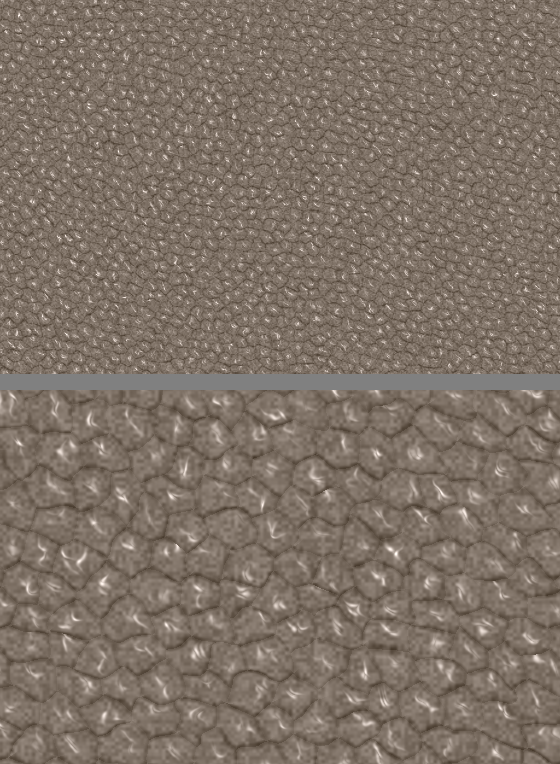
Top: the whole. Bottom: its middle third, enlarged.
Write a Shadertoy shader that draws this texture.

```glsl
const vec3 LEATHER = vec3(0.506, 0.455, 0.410);
const vec3 TINT = vec3(1.0, 1.0, 1.03);      // colour shift per unit of tone
const vec2 PEBBLES = vec2(26.0, 36.0);       // pebbles per canvas height
const vec2 STRETCH = vec2(1.25, 1.0);        // metric that points the pebble ends
const vec2 LIGHT = vec2(-0.45, 0.89);
const float SLANT = 0.21;                    // rows sink to the right
const float BEND = 0.055;
const float JITTER = 0.54;
const float CREASE_WIDTH = 0.15;
const float CREASE_DEPTH = 0.115;
const float SLOPE_SHADE = 0.035;
const float DOME_LIFT = 0.01;
const float SHEEN = 0.075;
const float HALO = 0.05;
const float GLINT = 0.47;
const float GLINT_ANGLE = -0.85;
const float RAGGED = 0.16;
const float FINE_GRAIN = 0.15;
const float COARSE_GRAIN = 0.045;

float hash(vec2 p) {
    return fract(sin(dot(p, vec2(127.1, 311.7))) * 43758.5453);
}

vec2 hash2(vec2 p) {
    return vec2(hash(p), hash(p + 57.3));
}

float noise(vec2 p) {
    vec2 i = floor(p), f = fract(p);
    f = f * f * (3.0 - 2.0 * f);
    return mix(mix(hash(i), hash(i + vec2(1, 0)), f.x),
               mix(hash(i + vec2(0, 1)), hash(i + vec2(1, 1)), f.x), f.y);
}

vec2 noise2(vec2 p) {
    return vec2(noise(p), noise(p + 36.0)) - 0.5;
}

// Jittered seed of a cell; odd rows are staggered by half a cell
vec2 seedOf(vec2 cell) {
    vec2 stagger = vec2(0.5 * mod(cell.y, 2.0), 0.0);
    return cell + stagger + 0.5 + JITTER * (hash2(cell) - 0.5);
}

// Finds the pebble at p: vector to its seed, its cell, border distance and normal
float pebble(vec2 p, out vec2 toSeed, out vec2 id, out vec2 normal) {
    vec2 base = floor(p);
    float nearest = 1e3;
    for (int y = -2; y <= 2; y++)
    for (int x = -2; x <= 2; x++) {
        vec2 cell = base + vec2(x, y);
        vec2 r = (seedOf(cell) - p) * STRETCH;
        if (dot(r, r) < nearest) {
            nearest = dot(r, r);
            toSeed = r;
            id = cell;
        }
    }
    float border = 1e3;
    normal = vec2(0.0, 1.0);
    for (int y = -2; y <= 2; y++)
    for (int x = -2; x <= 2; x++) {
        if (x == 0 && y == 0) continue;
        vec2 r = (seedOf(id + vec2(x, y)) - p) * STRETCH;
        vec2 n = normalize(r - toSeed);
        float d = dot(0.5 * (r + toSeed), n);
        if (d < border) {
            border = d;
            normal = n;
        }
    }
    toSeed /= STRETCH;
    return border;
}

// Short curved reflections near the crown of a pebble
float glints(vec2 q, vec2 id) {
    float sum = 0.0;
    for (int i = 0; i < 3; i++) {
        vec2 key = id + 19.7 * float(i + 1);
        vec2 a = q - 0.42 * (hash2(key) - 0.5);
        float angle = GLINT_ANGLE + 1.5 * (hash(key + 3.1) - 0.5);
        float c = cos(angle), s = sin(angle);
        a = vec2(c * a.x + s * a.y, c * a.y - s * a.x);
        a.y -= 1.6 * a.x * a.x;
        a /= vec2(0.17, 0.068);
        sum = max(sum, exp(-dot(a, a)) * mix(0.25, 1.0, hash(key + 8.9)));
    }
    return sum;
}

void mainImage(out vec4 fragColor, in vec2 fragCoord) {
    vec2 uv = fragCoord / iResolution.y;

    // Bent, slanted rows with ragged borders
    vec2 bent = uv + vec2(0.0, SLANT * uv.x) + BEND * noise2(uv * 2.2);
    vec2 p = bent * PEBBLES;
    p += 0.26 * noise2(p * 2.2 + 7.0);

    vec2 toSeed, id, normal;
    float border = pebble(p, toSeed, id, normal);
    vec2 q = -toSeed * vec2(PEBBLES.y / PEBBLES.x, 1.0) - vec2(0.04, 0.08);
    q += RAGGED * noise2(uv * 125.0 + 3.0);

    // Relief: low domes, lit slopes and thin broken creases
    float tone = DOME_LIFT * smoothstep(0.05, 0.4, border);
    tone += SLOPE_SHADE * dot(normal, LIGHT) * (1.0 - smoothstep(0.0, 0.3, border));
    float crease = 1.0 - smoothstep(0.01, CREASE_WIDTH, border);
    crease *= mix(0.5, 1.0, abs(normal.y)) * mix(0.4, 1.25, noise(p * 1.9 + 11.0));
    tone -= CREASE_DEPTH * crease;

    // Gloss fades a little to the right; a dim halo sets off each crown
    float gloss = mix(1.06, 0.92, uv.x * iResolution.y / iResolution.x);
    gloss *= mix(0.9, 1.1, noise(uv * 3.7 + 5.0)) * mix(0.6, 1.08, hash(id + 4.4));
    float breakup = mix(0.2, 1.4, noise(uv * 290.0 + 17.0));
    float crown = dot(q, q);
    tone += gloss * (breakup * SHEEN * exp(-crown / 0.06) - HALO * exp(-crown / 0.17));
    tone += gloss * mix(0.6, 1.0, breakup) * GLINT * glints(q, id);

    // Grain of the hide
    tone += FINE_GRAIN * (noise(uv * 310.0) - 0.5);
    tone += COARSE_GRAIN * (noise(uv * 120.0 + 71.0) - 0.5);

    fragColor = vec4(clamp(LEATHER + tone * TINT, 0.0, 1.0), 1.0);
}
```
